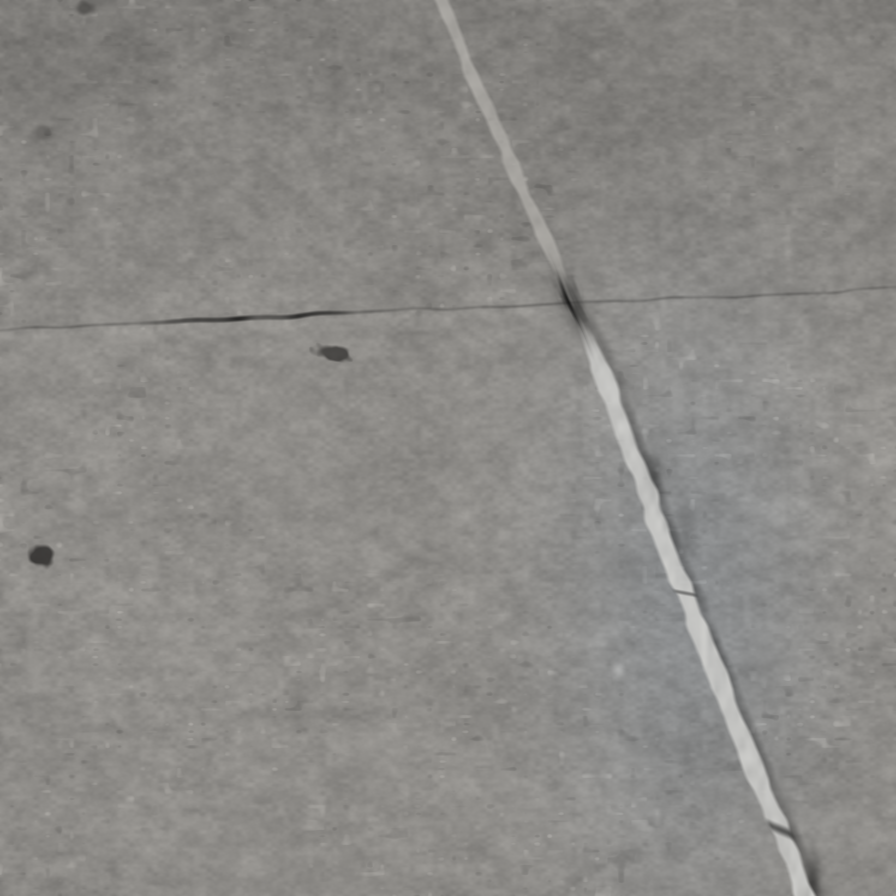
Reproduce this texture procedurally as a three.js fragment shader.

```glsl
varying vec2 vUv;

float hash(vec2 p) {
  return fract(sin(dot(p, vec2(127.1, 311.7))) * 43758.5453);
}

float noise(vec2 p) {
  vec2 cell = floor(p);
  vec2 f = fract(p);
  f = f * f * (3.0 - 2.0 * f);
  float low = mix(hash(cell), hash(cell + vec2(1.0, 0.0)), f.x);
  float high = mix(hash(cell + vec2(0.0, 1.0)), hash(cell + 1.0), f.x);
  return mix(low, high, f.y);
}

float fbm(vec2 p) {
  float sum = 0.0;
  float amplitude = 0.5;
  for (int i = 0; i < 4; i++) {
    sum += amplitude * noise(p);
    p = mat2(1.6, 1.2, -1.2, 1.6) * p + 7.3;
    amplitude *= 0.55;
  }
  return sum;
}

// Soft elliptical falloff, 1 at the centre
float glow(vec2 p, vec2 centre, vec2 radius) {
  vec2 d = (p - centre) / radius;
  return exp(-dot(d, d));
}

// Filled ellipse with a ragged, softened rim
float blot(vec2 p, vec2 centre, vec2 radius, float softness) {
  float rim = length((p - centre) / radius) + 0.5 * (noise(p * 130.0) - 0.5);
  return 1.0 - smoothstep(1.0 - softness, 1.0 + softness, rim);
}

float band(float d, float halfWidth, float softness) {
  return 1.0 - smoothstep(halfWidth - softness, halfWidth + softness, abs(d));
}

float stripeX(float y) {
  float bend = (y - 0.6) / 0.2;
  float wobble = 0.004 * (noise(vec2(y * 24.0, 3.0)) - 0.5);
  return 0.9 - 0.407 * y + 0.009 * exp(-bend * bend) + wobble;
}

vec3 concrete(vec2 p) {
  float light = mix(0.545, 0.495, smoothstep(0.55, 1.0, p.y));
  light -= 0.035 * glow(p, vec2(0.0, 1.05), vec2(0.35, 0.16));
  light -= 0.025 * glow(p, vec2(0.63, 0.86), vec2(0.13, 0.16));
  light += 0.02 * glow(p, vec2(0.53, 0.3), vec2(0.16, 0.07));
  light -= 0.02 * glow(p, vec2(0.48, 0.23), vec2(0.14, 0.05));

  // Broad mottling, then fine grain
  light += 0.07 * (fbm(p * vec2(9.0, 12.0)) - 0.46);
  light += 0.11 * (fbm(p * vec2(48.0, 64.0) + 19.0) - 0.46);
  light += 0.045 * (noise(p * vec2(150.0, 210.0)) - 0.5);

  // Sparse pale and dark flecks
  float fleck = noise(p * vec2(75.0, 120.0) + 41.0);
  float patches = smoothstep(0.4, 0.7, fbm(p * 7.0 + 5.0));
  light += 0.07 * patches * smoothstep(0.82, 1.0, fleck);
  light -= 0.06 * smoothstep(0.18, 0.0, fleck) * patches;

  float cool = glow(p, vec2(0.77, 0.33), vec2(0.14, 0.3));
  return light * mix(vec3(1.012, 0.997, 0.97), vec3(0.985, 1.0, 1.01), cool);
}

void main() {
  vec2 p = vUv;
  vec3 color = concrete(p);

  // Transverse crack, strongest left of centre
  float crackY = 0.633 + 0.045 * p.x + 0.004 * (noise(vec2(p.x * 28.0, 9.0)) - 0.5);
  float crackD = p.y - crackY;
  float strong = smoothstep(0.13, 0.22, p.x) * (1.0 - smoothstep(0.31, 0.45, p.x));
  float broken = 0.5 + 0.5 * noise(vec2(p.x * 45.0, 2.0));
  color *= 1.0 - band(crackD, 0.0015 + 0.001 * strong, 0.002) * broken * (0.24 + 0.5 * strong);
  color *= 1.0 + 0.04 * glow(vec2(p.x, crackD), vec2(p.x, -0.009), vec2(1.0, 0.006));

  // Shadow and stains beside the stripe
  float across = p.x - stripeX(p.y);
  float lower = 1.0 - smoothstep(0.6, 0.66, p.y);
  float stain = noise(vec2(p.y * 32.0, 11.0));
  color *= 1.0 - 0.34 * band(across - 0.013, 0.005, 0.006) * lower * (0.35 + 0.65 * stain);
  color *= 1.0 - 0.22 * glow(p, vec2(0.73, 0.47), vec2(0.009, 0.03));
  color *= 1.0 - 0.14 * glow(p, vec2(0.765, 0.41), vec2(0.012, 0.025));
  color *= 1.0 - 0.09 * glow(p, vec2(0.85, 0.25), vec2(0.025, 0.018));
  color *= 1.0 - 0.42 * glow(p, vec2(0.907, 0.015), vec2(0.009, 0.03));

  // Pale stripe, worn above the crack and thin at the crossing
  float crossing = exp(-pow((p.y - 0.662) / 0.035, 2.0));
  float halfWidth = mix(0.0075, 0.0105, lower) * (1.0 - 0.65 * crossing);
  halfWidth += 0.004 * (noise(vec2(p.y * 60.0, 5.0)) - 0.5);
  float wear = 0.72 + 0.28 * noise(p * vec2(140.0, 65.0));
  float paint = band(across, halfWidth, 0.003) * wear * mix(0.75, 1.0, lower);
  paint *= 1.0 - 0.9 * crossing;
  vec3 paintColor = mix(vec3(0.72, 0.71, 0.69), vec3(0.8, 0.8, 0.79), lower);
  color = mix(color, paintColor, paint);

  // Breaks across the stripe
  float nearStripe = band(across, 0.011, 0.004);
  float breaks = 0.4 * band(p.y - 0.338 + 0.2 * across, 0.002, 0.002);
  breaks += 0.55 * band(p.y - 0.074 + 0.5 * across, 0.005, 0.005);
  color *= 1.0 - nearStripe * breaks;

  // Dark torn seam at the crossing
  float torn = 0.4 + 0.6 * noise(vec2(across * 260.0, p.y * 60.0));
  float seam = glow(vec2(across, p.y), vec2(0.0, 0.663), vec2(0.013, 0.03));
  color *= 1.0 - 0.75 * seam * torn;
  float strand = band(across + 0.003, 0.0015, 0.003) * exp(-pow((p.y - 0.655) / 0.035, 2.0));
  color *= 1.0 - 0.4 * strand;

  // Loose dark spots
  vec2 leaf = p + vec2(0.0, 0.15 * (p.x - 0.371));
  float spots = 0.65 * blot(leaf, vec2(0.371, 0.606), vec2(0.019, 0.008), 0.3);
  spots = max(spots, 0.75 * blot(p, vec2(0.047, 0.38), vec2(0.0135, 0.0125), 0.25));
  spots = max(spots, 0.4 * blot(p, vec2(0.095, 0.991), vec2(0.011, 0.007), 0.5));
  spots = max(spots, 0.22 * blot(p, vec2(0.047, 0.852), vec2(0.012, 0.009), 0.6));
  color = mix(color, vec3(0.13, 0.125, 0.12), spots);

  // Small pale chip
  color += 0.12 * glow(p, vec2(0.69, 0.252), vec2(0.006, 0.007));
  gl_FragColor = vec4(clamp(color, 0.0, 1.0), 1.0);
}
```
